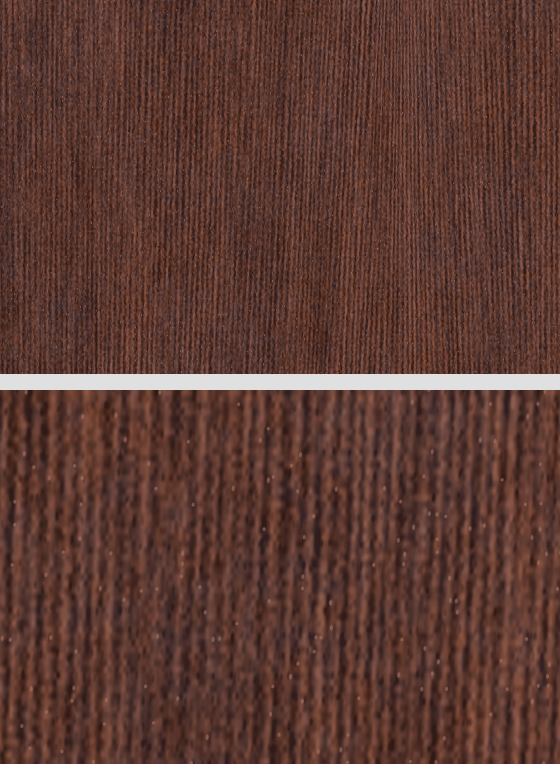
Top, the full canvas; bottom, a detail of the centre.
Write a WebGL 1 fragment shader that draws this texture.

```glsl
precision highp float;
// Dark wenge veneer: fine ragged upright stripes, leaning towards a faint seam.
uniform vec2 u_resolution;

// Lengths are in canvas heights.
const vec3 DARK_WOOD = vec3(0.230, 0.136, 0.124);
const vec3 LIGHT_WOOD = vec3(0.495, 0.312, 0.258);
const vec3 GREY_TINT = vec3(-0.012, 0.020, 0.050);
const vec3 FLECK_COLOR = vec3(0.64, 0.46, 0.41);
const float STRIPES_PER_HEIGHT = 73.0;
const float STRIPE_CONTRAST = 0.27;
const float FIBRE_CONTRAST = 0.50;
const float GRAIN_CONTRAST = 0.62;
const float BAND_CONTRAST = 0.26;
const float MEAN_TONE = 0.48;
const float SEAM_X = 1.065;
const float LEFT_LEAN = 0.045;
const float RIGHT_LEAN = -0.035;
const vec2 PORE_CELL = vec2(0.0075, 0.020);
const vec2 FLECK_CELL = vec2(0.0070, 0.011);
const float PORE_SHARE = 0.32;
const float FLECK_SHARE = 0.07;

float hash(vec2 p) {
  vec3 q = fract(vec3(p.xyx) * 0.1031);
  q += dot(q, q.yzx + 33.33);
  return fract((q.x + q.y) * q.z);
}

// Smooth value noise, from -0.5 to 0.5.
float noise(vec2 p) {
  vec2 i = floor(p);
  vec2 f = fract(p);
  f = f * f * (3.0 - 2.0 * f);
  float low = mix(hash(i), hash(i + vec2(1.0, 0.0)), f.x);
  float high = mix(hash(i + vec2(0.0, 1.0)), hash(i + 1.0), f.x);
  return mix(low, high, f.y) - 0.5;
}

// Soft upright dashes, one at most in each cell.
float dashes(vec2 p, vec2 cell, float share, float seed) {
  vec2 id = floor(p / cell);
  vec2 local = fract(p / cell) - 0.5;
  vec2 key = id + seed;
  vec2 center = 0.4 * (vec2(hash(key + 11.3), hash(key + 27.9)) - 0.5);
  vec2 size = vec2(0.26, 0.18 + 0.12 * hash(key + 41.7));
  float d = length((local - center) / size);
  return step(hash(key), share) * (1.0 - smoothstep(0.4, 1.1, d));
}

// Straightens the lean of the grain on both sides of the seam.
vec2 grainSpace(vec2 p) {
  float left = LEFT_LEAN * smoothstep(0.05, 0.75, p.x);
  float right = RIGHT_LEAN * (1.0 - smoothstep(1.15, 1.6, p.x));
  float lean = mix(left, right, smoothstep(SEAM_X - 0.10, SEAM_X + 0.12, p.x));
  return vec2(p.x - lean * p.y, p.y);
}

// Ragged stripes of uneven width, from -1 to 1.
float stripes(vec2 g) {
  float ragged = 0.0030 * noise(g * vec2(90.0, 140.0));
  float uneven = 1.3 * noise(g * vec2(9.0, 0.7) + 5.0)
               + 0.5 * noise(g * vec2(31.0, 1.5) + 17.0);
  float phase = (g.x + ragged) * STRIPES_PER_HEIGHT + uneven;
  return sin(6.2832 * phase);
}

void main() {
  vec2 p = gl_FragCoord.xy / u_resolution.y;
  vec2 g = grainSpace(p);
  float across = gl_FragCoord.x / u_resolution.x;

  // Stripes, fading in patches and weaker towards the left
  float strength = mix(0.75, 1.1, smoothstep(0.0, 0.6, across))
                 + 0.7 * noise(g * vec2(13.0, 2.0) + 31.0)
                 + 0.6 * noise(g * vec2(70.0, 9.0) + 53.0);
  float tone = MEAN_TONE + STRIPE_CONTRAST * strength * stripes(g);

  // Long fibres, fine grain and broad bands
  tone += FIBRE_CONTRAST * noise(g * vec2(230.0, 11.0) + 71.0);
  tone += GRAIN_CONTRAST * noise(g * vec2(300.0, 170.0) + 7.0);
  tone += BAND_CONTRAST * noise(g * vec2(14.0, 0.8) + 91.0);
  tone += 0.09 * (across - 0.5);

  // Dark seam and pores
  float seamOffset = (g.x - SEAM_X) / 0.012;
  tone -= 0.12 * exp(-seamOffset * seamOffset);
  tone -= 0.28 * dashes(g, PORE_CELL, PORE_SHARE, 3.0);

  vec3 color = mix(DARK_WOOD, LIGHT_WOOD, clamp(tone, -0.15, 1.2));

  // Greyish patches and pale flecks
  float grey = noise(g * vec2(110.0, 45.0) + 13.0) + 0.6 * noise(g * 6.0 + 23.0);
  color += GREY_TINT * grey;
  float fleck = dashes(g, FLECK_CELL, FLECK_SHARE, 61.0);
  color = mix(color, FLECK_COLOR, 0.6 * fleck);

  gl_FragColor = vec4(color, 1.0);
}
```
